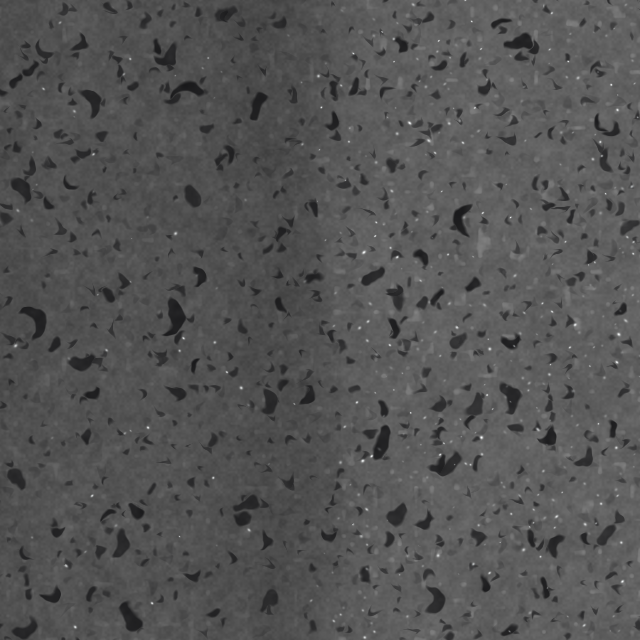
A WebGL 1 fragment shader for this texture:

```glsl
precision highp float;
// Porous grey stone: dark, slanted pits of several sizes and tiny mica glints
// under uneven light. Pits are bent, tapered capsules scattered on jittered
// grids in a noise-warped plane; glints are soft dots on a finer grid.
uniform vec2 u_resolution;

vec3 hash3(vec2 p) {
  vec3 q = fract(p.xyx * vec3(0.1031, 0.1030, 0.0973));
  q += dot(q, q.yxz + 33.33);
  return fract((q.xxy + q.yzz) * q.zyx);
}

float noise(vec2 p) {
  vec2 i = floor(p), f = fract(p);
  f = f * f * (3.0 - 2.0 * f);
  return mix(mix(hash3(i).x, hash3(i + vec2(1, 0)).x, f.x),
             mix(hash3(i + vec2(0, 1)).x, hash3(i + vec2(1, 1)).x, f.x), f.y);
}

// Coverage of one layer of pits; halfLength and radius are canvas fractions.
float pits(vec2 p, float cells, float halfLength, float radius, float chance, float seed) {
  vec2 home = floor(p * cells);
  float cover = 0.0;
  for (int y = -1; y <= 1; y++) {
    for (int x = -1; x <= 1; x++) {
      vec2 cell = home + vec2(x, y);
      vec3 place = hash3(cell + seed);
      vec3 form = hash3(cell + seed + 71.7);
      if (place.z > chance) continue;
      vec2 q = p - (cell + 0.1 + 0.8 * place.xy) / cells;
      float tilt = 0.38 + (form.x - 0.5) * 2.0;
      float c = cos(tilt), s = sin(tilt);
      q = vec2(c * q.x - s * q.y, s * q.x + c * q.y);
      float size = mix(0.55, 1.35, form.y * form.y);
      float len = halfLength * size;
      q.x += (form.z - 0.5) * 0.9 * q.y * q.y / len;
      float along = clamp(q.y, -len, len);
      float taper = 1.0 + (place.z / chance - 0.5) * 1.1 * along / len;
      float d = length(vec2(q.x, q.y - along)) - radius * mix(0.7, 1.25, form.z) * taper;
      float depth = mix(0.65, 1.0, form.y);
      cover = max(cover, depth * (1.0 - smoothstep(-0.0028, 0.0022, d)));
    }
  }
  return cover;
}

// Sparse bright dots, each with its own size and strength.
float glints(vec2 p, float cells, float chance) {
  vec2 home = floor(p * cells);
  float glow = 0.0;
  for (int y = -1; y <= 1; y++) {
    for (int x = -1; x <= 1; x++) {
      vec2 cell = home + vec2(x, y);
      vec3 place = hash3(cell + 213.0);
      vec3 form = hash3(cell + 391.0);
      vec2 q = p - (cell + place.xy) / cells;
      q.x += (form.z - 0.5) * q.y;
      float r = mix(0.0011, 0.0025, form.x);
      float strength = mix(0.2, 1.0, form.y * form.y);
      glow += step(place.z, chance) * strength * exp(-dot(q, q) / (r * r));
    }
  }
  return glow;
}

void main() {
  vec2 p = gl_FragCoord.xy / u_resolution.y;
  float across = gl_FragCoord.x / u_resolution.x;

  // Uneven light: dim left, a soft shadow near the middle, brighter right
  float lit = smoothstep(0.43, 0.58, across + 0.05 * (noise(p * 4.0) - 0.5));
  float shade = (across - 0.45 - 0.04 * (0.5 - p.y)) / 0.085;
  float grey = mix(0.324, 0.376, lit) - 0.030 * exp(-shade * shade);
  grey -= 0.018 * (1.0 - smoothstep(0.0, 0.12, across));

  // Mottled surface and fine grain
  grey += 0.026 * (noise(p * 13.0) - 0.5) + 0.034 * (noise(p * 55.0 + 9.0) - 0.5);
  grey += 0.040 * (noise(p * 125.0 + 31.0) - 0.5) + 0.036 * (noise(p * 260.0) - 0.5);
  grey += 0.09 * smoothstep(0.76, 0.98, noise(p * 80.0 + 47.0)) * mix(0.5, 1.0, lit);

  // Ragged outlines from a warped plane
  vec2 warp = vec2(noise(p * 45.0 + 5.0), noise(p * 45.0 + 87.0)) - 0.5;
  vec2 fray = vec2(noise(p * 110.0 + 15.0), noise(p * 110.0 + 63.0)) - 0.5;
  vec2 w = p + 0.010 * warp + 0.004 * fray;

  // Pits from large to small, then shallow dents
  float pit = pits(w, 9.0, 0.018, 0.0085, 0.43, 11.0);
  pit = max(pit, 0.95 * pits(w, 17.0, 0.0075, 0.0054, 0.48, 137.0));
  pit = max(pit, 0.75 * pits(w, 39.0, 0.0025, 0.0036, 0.38, 59.0));
  pit = max(pit, 0.25 * pits(w, 30.0, 0.0040, 0.0045, 0.35, 301.0));
  pit *= mix(0.82, 1.0, noise(p * 90.0 + 21.0));
  vec3 color = mix(vec3(grey), vec3(0.085, 0.085, 0.092), pit);

  // Mica glints gather in clusters, mostly on the bright side
  float cluster = smoothstep(0.35, 0.85, noise(p * 9.0 + 77.0));
  float sparkle = glints(p, 56.0, mix(0.035, 0.13, lit) + 0.16 * cluster * mix(0.2, 1.0, lit));
  color += 0.6 * sparkle * vec3(0.98, 1.0, 1.0);

  gl_FragColor = vec4(min(color, 1.0), 1.0);
}
```
